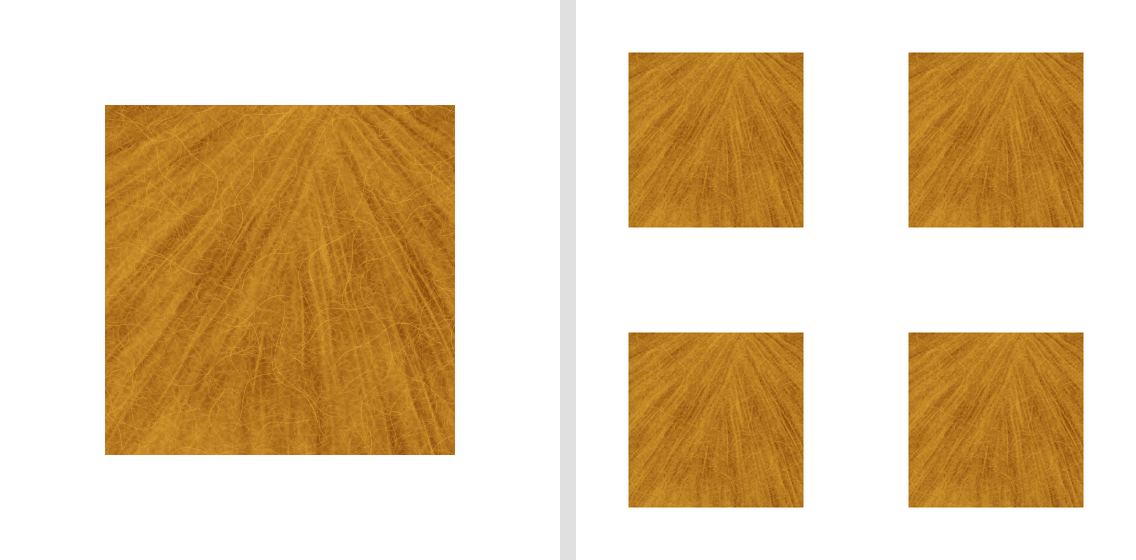
Left, the tile; right, the same tile 2 across and 2 down.
Reproduce this texture procedurally as a Shadertoy shader.

```glsl
const vec3 PAPER = vec3(1.0);
const vec3 DEEP_GOLD = vec3(0.585, 0.335, 0.065);
const vec3 PALE_GOLD = vec3(0.875, 0.650, 0.205);
const float MARGIN = 0.1875;            // white border, in canvas widths
const vec2 LEFT_APEX = vec2(0.85, 1.35); // where the left strands converge
const vec2 RIGHT_APEX = vec2(0.50, 1.25);
const int STRANDS = 80;
const int FUZZ_LAYERS = 18;
const int STRAY_LAYERS = 4;
const float STRAND_WIDTH = 0.0035;
const float HAIR_WIDTH = 0.0011;
const float TWIST_RATE = 300.0;

vec3 hash3(vec2 p) {
    vec3 q = fract(vec3(p.xyx) * vec3(0.1031, 0.1030, 0.0973));
    q += dot(q, q.yxz + 33.33);
    return fract((q.xxy + q.yzz) * q.zyx);
}

float noise(vec2 p) {
    vec2 i = floor(p), f = fract(p);
    f = f * f * (3.0 - 2.0 * f);
    return mix(mix(hash3(i).x, hash3(i + vec2(1, 0)).x, f.x),
               mix(hash3(i + vec2(0, 1)).x, hash3(i + vec2(1, 1)).x, f.x), f.y);
}

// 0 on the left fan, 1 on the right fan
float fanSide(vec2 q) {
    float ridge = mix(0.30, 0.70, q.y);
    return smoothstep(-0.03, 0.03, q.x - ridge);
}

vec2 fanDirection(vec2 q) {
    return normalize(q - (fanSide(q) < 0.5 ? LEFT_APEX : RIGHT_APEX));
}

vec2 rotate(vec2 v, float a) {
    float c = cos(a), s = sin(a);
    return vec2(c * v.x - s * v.y, s * v.x + c * v.y);
}

// Soft light and dark bands running away from an apex
float streaks(vec2 q, vec2 apex) {
    vec2 d = q - apex;
    vec2 polar = vec2(atan(d.x, -d.y) + 4.0, length(d));
    return 0.45 * noise(polar * vec2(22.0, 4.0))
         + 0.35 * noise(polar * vec2(55.0, 7.0))
         + 0.20 * noise(polar * vec2(130.0, 22.0));
}

float lineCover(float dist, float halfWidth, float px) {
    return clamp((halfWidth - dist) / px + 0.5, 0.0, 1.0) * min(1.0, 2.0 * halfWidth / px);
}

// One layer of curved hairs, one per cell: x = coverage, y = tone
vec2 hairLayer(vec2 q, float cellSize, float seed, float spread, float px) {
    vec2 p = q / cellSize + hash3(vec2(seed, 7.0)).xy;
    vec2 shift = p - q / cellSize;
    vec2 home = floor(p);
    vec2 best = vec2(0.0);
    for (int k = 0; k < 9; k++) {
        vec2 cell = home + vec2(k % 3 - 1, k / 3 - 1);
        vec3 place = hash3(cell + seed * 19.0 + 50.0);
        vec3 form = hash3(cell + seed * 31.0 + 90.0);
        vec2 middle = cell + place.xy;
        vec2 along = rotate(fanDirection((middle - shift) * cellSize), (place.z - 0.5) * spread);
        vec2 d = p - middle;
        float u = dot(d, along);
        float v = dot(d, vec2(-along.y, along.x));
        float bend = (form.x - 0.5) * 2.0;
        float curve = bend * u * u + 0.07 * sin(u * 7.0 + form.y * 6.0);
        float dist = abs(v - curve) / sqrt(1.0 + 4.0 * bend * bend * u * u);
        float reach = 0.45 + 0.35 * form.y;
        float taper = 1.0 - smoothstep(reach * 0.6, reach, abs(u));
        float cover = lineCover(dist * cellSize, HAIR_WIDTH, px) * taper;
        if (cover > best.x) best = vec2(cover, form.z);
    }
    return best;
}

float yarnTone(vec2 q, float px) {
    // Shaded bed with strand gaps
    vec2 warped = q + 0.012 * (vec2(noise(q * 28.0), noise(q * 28.0 + 60.0)) - 0.5);
    float band = mix(streaks(warped, LEFT_APEX), streaks(warped, RIGHT_APEX), fanSide(warped));
    float tone = 0.43 + 0.95 * (band - 0.5);
    tone += 0.22 * (noise(q * 5.0 + 11.0) - 0.5) + 0.26 * (noise(q * 130.0) - 0.5);
    tone -= 0.07 * fanSide(q);

    // Twisted strands with a shadow beside each
    for (int i = 0; i < STRANDS; i++) {
        vec3 place = hash3(vec2(i, 3));
        vec3 form = hash3(vec2(i, 41));
        vec2 along = rotate(fanDirection(place.xy), (form.x - 0.5) * 0.14);
        vec2 d = q - place.xy;
        float u = dot(d, along);
        float v = dot(d, vec2(-along.y, along.x)) + 0.004 * sin(u * 17.0 + form.y * 6.0);
        float reach = 0.10 + 0.22 * place.z;
        float fade = 1.0 - smoothstep(reach * 0.4, reach, abs(u));
        float core = exp(-v * v / (STRAND_WIDTH * STRAND_WIDTH));
        float shade = exp(-pow((v - 0.011) / 0.008, 2.0));
        float twist = 0.5 + 0.5 * sin(u * TWIST_RATE + v * 500.0);
        tone -= 0.13 * shade * fade;
        tone = mix(tone, 0.68 + 0.28 * twist * form.z, core * fade * (0.25 + 0.45 * form.z));
    }

    // Dense short fuzz, then a few long pale strays
    for (int i = 0; i < FUZZ_LAYERS; i++) {
        vec2 hair = hairLayer(q, 0.042 + 0.003 * float(i), float(i) + 1.0, 4.2, px);
        tone = mix(tone, 0.28 + 0.72 * hair.y, 0.52 * hair.x);
    }
    for (int i = 0; i < STRAY_LAYERS; i++) {
        vec2 hair = hairLayer(q, 0.17 + 0.04 * float(i), float(i) + 40.0, 6.2, px);
        tone = mix(tone, 0.90 + 0.35 * hair.y, 0.60 * hair.x);
    }
    return clamp(tone, -0.1, 1.25);
}

void mainImage(out vec4 fragColor, in vec2 fragCoord) {
    float side = 1.0 - 2.0 * MARGIN;
    vec2 q = (fragCoord / iResolution.xy - MARGIN) / side;
    float px = 1.0 / (iResolution.y * side);

    // Square swatch on plain paper
    vec2 inset = 0.5 - abs(q - 0.5);
    float swatch = clamp(min(inset.x, inset.y) / px + 0.5, 0.0, 1.0);
    vec3 color = PAPER;
    if (swatch > 0.0) color = mix(PAPER, mix(DEEP_GOLD, PALE_GOLD, yarnTone(q, px)), swatch);
    fragColor = vec4(color, 1.0);
}
```
